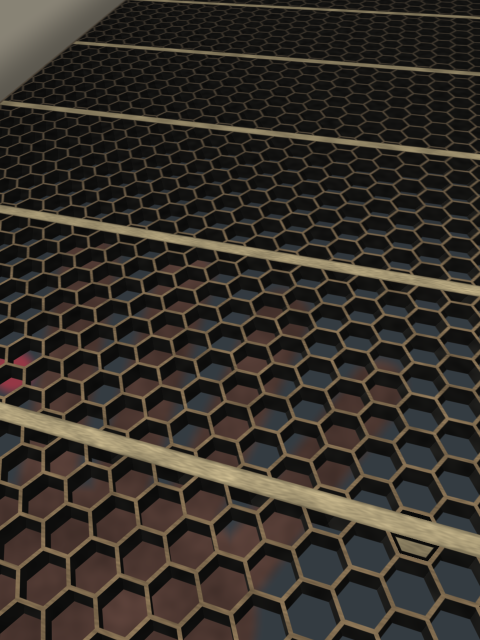
Give the GLSL for this pattern, as a Shadertoy shader.

```glsl
// Wooden honeycomb panel with straight slats, seen in steep perspective over a dim hand.

// Perspective: each row is a line a*x + b*y + c, with y pointing down from the top
const vec3 HORIZON  = vec3(0.0733, 1.0, 0.3767);
const vec3 SLAT     = vec3(-0.2823, 1.0, -0.6419);
const vec3 SIDE     = vec3(0.8144, 1.0, -0.1589);
const vec2 NADIR    = vec2(0.44, 1.63);   // where the cell walls converge
const float DEPTH   = 0.020;              // panel thickness

// Panel layout, one unit being the height of a cell
const vec2 PANEL_SCALE   = vec2(20.72, -16.7);
const vec2 CELL_PHASE    = vec2(13.75, 3.36);
const vec2 CELL_PERIOD   = vec2(1.7320508, 1.0);
const float ROWS_PER_BAY = 7.5;
const float SLAT_HALF    = 0.235;
const float RIB_HALF     = 0.043;
const float PLUG_GAP     = 0.06;
const float BLUR         = 0.0013;

const vec3 WOOD_LIGHT = vec3(0.70, 0.64, 0.49);
const vec3 RIB_NEAR   = vec3(0.50, 0.42, 0.31);
const vec3 RIB_FAR    = vec3(0.28, 0.245, 0.20);
const vec3 WALL       = vec3(0.068, 0.067, 0.062);
const vec3 FLOOR_NEAR = vec3(0.205, 0.235, 0.26);
const vec3 FLOOR_FAR  = vec3(0.13, 0.145, 0.16);
const vec3 SKIN       = vec3(0.30, 0.215, 0.19);
const vec3 PINK       = vec3(0.58, 0.22, 0.27);
const vec3 TABLE      = vec3(0.50, 0.48, 0.43);

vec2 hashGradient(vec2 p) {
    vec2 h = fract(sin(vec2(dot(p, vec2(127.1, 311.7)), dot(p, vec2(269.5, 183.3)))) * 43758.5);
    return 2.0 * h - 1.0;
}

float gradientNoise(vec2 p) {
    vec2 i = floor(p), f = fract(p), e = vec2(0.0, 1.0);
    vec2 s = f * f * (3.0 - 2.0 * f);
    float a = mix(dot(hashGradient(i), f), dot(hashGradient(i + e.yx), f - e.yx), s.x);
    float b = mix(dot(hashGradient(i + e), f - e), dot(hashGradient(i + 1.0), f - 1.0), s.x);
    return mix(a, b, s.y);
}

float segmentDistance(vec2 p, vec2 a, vec2 b) {
    vec2 pa = p - a, ba = b - a;
    return length(pa - ba * clamp(dot(pa, ba) / dot(ba, ba), 0.0, 1.0));
}

vec2 toPanel(vec2 q) {
    vec3 h = vec3(q, 1.0);
    return PANEL_SCALE * vec2(dot(SIDE, h), dot(SLAT, h)) / dot(HORIZON, h);
}

// Centre of the nearest cell in the staggered lattice
vec2 cellCentre(vec2 p) {
    vec2 a = CELL_PERIOD * round(p / CELL_PERIOD);
    vec2 b = CELL_PERIOD * (round(p / CELL_PERIOD - 0.5) + 0.5);
    return length(p - a) < length(p - b) ? a : b;
}

float hexRadius(vec2 p) {
    p = abs(p);
    return max(p.y, 0.8660254 * p.x + 0.5 * p.y);
}

// Floor below the panel, with the palm and spread fingers
vec3 backdrop(vec2 q, float near) {
    vec3 col = mix(FLOOR_FAR, FLOOR_NEAR, near);
    float hand = segmentDistance(q, vec2(-0.05, 0.96), vec2(0.2, 0.96)) - 0.20;
    for (int i = 0; i < 4; i++) {
        float k = float(i);
        vec2 tip = vec2(0.14 + 0.15 * k, 0.41 + 0.022 * k * k);
        vec2 knuckle = vec2(0.06 + 0.10 * k, 0.82 + 0.03 * k);
        hand = min(hand, segmentDistance(q, knuckle, tip) - 0.043);
    }
    float tone = 1.0 + 0.35 * gradientNoise(q * 9.0) + 0.15 * gradientNoise(q * 45.0);
    col = mix(col, SKIN * tone, smoothstep(0.015, -0.012, hand));
    return mix(col, PINK, smoothstep(0.045, 0.02, length(q - vec2(0.02, 0.58))));
}

vec3 panelColor(vec2 q, float pixel) {
    float w = dot(HORIZON, vec3(q, 1.0));
    float near = smoothstep(0.42, 0.95, w);
    vec2 p = toPanel(q);
    float soft = 11.5 * max(pixel, BLUR) * (1.0 + 0.06 * p.y) / w;

    // Top face: cell outline cut by the slat
    vec2 centre = cellCentre(p - CELL_PHASE);
    vec2 origin = centre + CELL_PHASE;
    float slatRow = ROWS_PER_BAY * round(p.y / ROWS_PER_BAY);
    float slatGap = abs(p.y - slatRow) - SLAT_HALF;
    float hole = min(0.5 - RIB_HALF - hexRadius(p - origin), slatGap);

    // Bottom face: the same opening moved towards the nadir
    vec2 below = toPanel(q - (NADIR - q) * DEPTH * w);
    vec2 b = below - origin;
    float belowSlat = (below.y - slatRow) * sign(p.y - slatRow) - SLAT_HALF;
    float opening = min(0.5 - RIB_HALF - hexRadius(b), belowSlat);

    // Walls, shaded by the side they face
    float slanted = step(abs(b.y), 0.8660254 * abs(b.x) + 0.5 * abs(b.y));
    float facing = 1.0 + slanted * (b.x > 0.0 ? 0.6 : -0.25);
    vec3 wall = WALL * facing * (1.0 + 0.5 * gradientNoise(p * 3.0));
    vec3 col = mix(wall, backdrop(q, near), smoothstep(-soft, soft, opening));

    // Wood with burnt blotches and grain along the slats
    float blotch = gradientNoise(p * vec2(1.3, 2.5));
    float grain = gradientNoise(p * vec2(5.0, 24.0));
    float wear = 1.0 + 0.28 * blotch + 0.20 * grain * near;
    vec3 slat = WOOD_LIGHT * mix(0.72, 0.97, near) * wear;
    slat *= 1.0 - 0.25 * smoothstep(-0.09, 0.0, slatGap);
    vec3 rib = mix(RIB_FAR, RIB_NEAR, near) * wear;
    vec3 wood = mix(slat, rib, smoothstep(-soft, soft, slatGap));
    col = mix(wood, col, smoothstep(-soft, soft, hole));

    // Cells near the lower right that keep their cut-out piece
    float column = round(centre.x / 0.8660254);
    bool plugged = (abs(centre.y + 3.5) < 0.1 && column > 6.5)
                || (abs(centre.y + 4.5) < 0.1 && column > 8.5);
    if (plugged && hole > 0.0) {
        col = mix(WALL * 0.6, slat, smoothstep(-soft, soft, hole - PLUG_GAP));
    }

    // Rim of the panel and the table beyond it
    col = mix(rib, col, smoothstep(-soft, soft, p.x - 0.12));
    vec3 table = TABLE * (0.72 + 0.35 * smoothstep(0.0, -5.0, p.x));
    return mix(table, col, smoothstep(-soft, soft, p.x));
}

void mainImage(out vec4 fragColor, in vec2 fragCoord) {
    float pixel = 1.0 / iResolution.y;
    vec3 sum = vec3(0.0);
    for (int i = 0; i < 4; i++) {
        vec2 jitter = vec2(i % 2, i / 2) * 0.5 - 0.25;
        vec2 f = fragCoord + jitter;
        sum += panelColor(vec2(f.x, iResolution.y - f.y) * pixel, pixel);
    }
    fragColor = vec4(sum / 4.0, 1.0);
}
```
